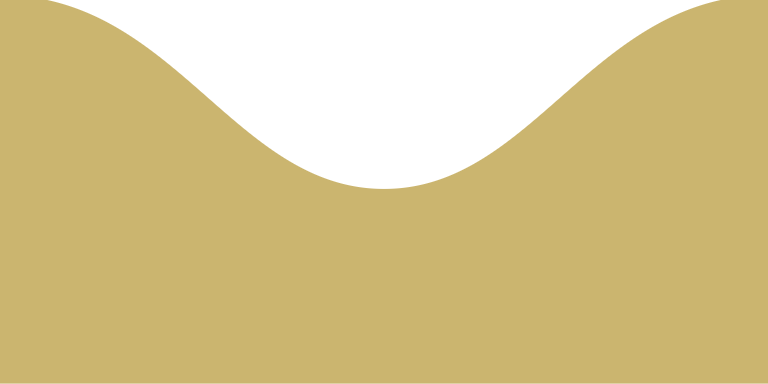
Write a WebGL 2 fragment shader that draws this background.

```glsl
#version 300 es
precision highp float;
// A flat gold field under a white, symmetric valley.
// The rim is one cubic Bezier from crest to trough, mirrored about the centre;
// its parameter is solved by bisection and the edge is smoothed by distance.

#define GOLD vec3(0.797, 0.710, 0.437)
#define WHITE vec3(1.0)
#define CREST_Y 1.013      // rim height at the sides, just above the canvas
#define TROUGH_Y 0.508     // rim height at the centre
#define CREST_HANDLE 0.456 // horizontal handles, in half widths
#define TROUGH_HANDLE 0.391
#define BASE_GAP 0.00098   // thin white sliver under the field

uniform vec2 u_resolution;
out vec4 fragColor;

// Cubic Bezier with the given four control values.
float bezier(float a, float b, float c, float d, float t) {
    float s = 1.0 - t;
    return s * s * s * a + 3.0 * s * t * (s * b + t * c) + t * t * t * d;
}

// Rim height at x, where 0 is the crest and 1 the trough.
float rimHeight(float x) {
    float low = 0.0;
    float high = 1.0;
    for (int i = 0; i < 20; i++) {
        float middle = 0.5 * (low + high);
        if (bezier(0.0, CREST_HANDLE, 1.0 - TROUGH_HANDLE, 1.0, middle) < x) {
            low = middle;
        } else {
            high = middle;
        }
    }
    return mix(CREST_Y, TROUGH_Y, smoothstep(0.0, 1.0, 0.5 * (low + high)));
}

void main() {
    vec2 uv = gl_FragCoord.xy / u_resolution;
    float pixel = 1.0 / u_resolution.y;

    // Fold the two halves together: 0 at either side, 1 at the centre.
    float x = 1.0 - abs(2.0 * uv.x - 1.0);
    float rim = rimHeight(x);

    // Divide the vertical gap by the slope to get the distance to the rim.
    float stepX = 0.004;
    float rise = (rimHeight(x + stepX) - rimHeight(x - stepX)) / (2.0 * stepX);
    float slope = rise * 2.0 * u_resolution.y / u_resolution.x;
    float rimDistance = (rim - uv.y) / sqrt(1.0 + slope * slope);

    // Pixel coverage below the rim and above the base sliver.
    float belowRim = clamp(rimDistance / pixel + 0.5, 0.0, 1.0);
    float aboveBase = clamp((uv.y - BASE_GAP) / pixel + 0.5, 0.0, 1.0);
    fragColor = vec4(mix(WHITE, GOLD, belowRim * aboveBase), 1.0);
}
```
